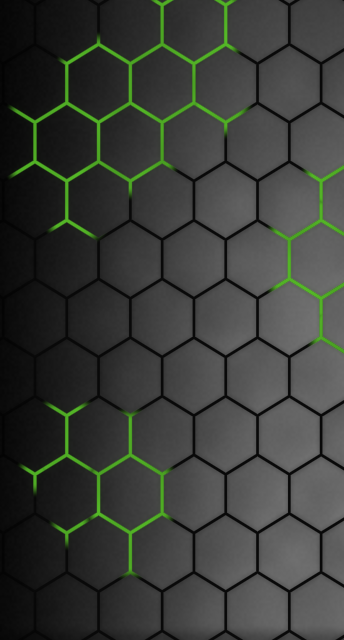
Reproduce this pattern procedurally as a WebGL 1 fragment shader.

```glsl
precision highp float;

uniform vec2 u_resolution;

#define COLUMNS 5.41
#define ROWS 10.91
#define GRID_ORIGIN vec2(1.55, 1.42)
#define LINE_HALF_WIDTH 0.021
#define GLOW_HALF_WIDTH 0.026
#define SPOT_FADE 0.22
#define PANEL_LIGHT 0.395
#define GROUT_COLOR vec3(0.035)
#define GLOW_COLOR vec3(0.35, 0.76, 0.16)

const float ROW_STEP = 0.8660254;

float hash(vec2 p) {
  p = fract(p * vec2(0.1031, 0.1137));
  p += dot(p, p.yx + 33.33);
  return fract((p.x + p.y) * p.x * 17.0);
}

float valueNoise(vec2 p) {
  vec2 i = floor(p);
  vec2 f = fract(p);
  f = f * f * (3.0 - 2.0 * f);
  return mix(mix(hash(i), hash(i + vec2(1.0, 0.0)), f.x),
             mix(hash(i + vec2(0.0, 1.0)), hash(i + vec2(1.0)), f.x), f.y);
}

// Offset from the centre of the nearest hexagon, unit column spacing
vec2 hexLocal(vec2 p) {
  vec2 s = vec2(1.0, 2.0 * ROW_STEP);
  vec2 a = mod(p + 0.5 * s, s) - 0.5 * s;
  vec2 b = mod(p, s) - 0.5 * s;
  return dot(a, a) < dot(b, b) ? a : b;
}

float edgeDistance(vec2 q) {
  q = abs(q);
  return 0.5 - max(q.x, 0.5 * q.x + ROW_STEP * q.y);
}

// Soft disc at a column and row of the grid
float spot(vec2 p, float column, float row, float radius) {
  float d = length(p - vec2(column, row * ROW_STEP));
  return 1.0 - smoothstep(radius - SPOT_FADE, radius, d);
}

// Regions in which the grid lines are lit
float litRegion(vec2 p) {
  // Upper left cluster
  float m = spot(p, 0.0, 0.0, 0.78);
  m = max(m, spot(p, 1.0, 0.0, 0.78));
  m = max(m, spot(p, -0.5, 1.0, 1.1));
  m = max(m, spot(p, 0.5, 1.0, 0.88));
  m = max(m, spot(p, 1.5, -1.0, 0.88));
  m = max(m, spot(p, 1.9, 0.36, 0.54));
  m = max(m, spot(p, -0.34, 2.13, 0.62));
  // Right cluster
  m = max(m, spot(p, 3.5, 3.0, 1.0));
  m = max(m, spot(p, 3.7, 1.63, 0.55));
  m = max(m, spot(p, 3.86, 4.26, 0.62));
  // Lower left cluster
  m = max(m, spot(p, 0.5, 7.0, 0.82));
  m = max(m, spot(p, 0.5, 7.95, 0.48));
  m = max(m, spot(p, 0.5, 6.04, 0.48));
  m = max(m, spot(p, -0.5, 6.1, 0.72));
  m = max(m, spot(p, -0.43, 7.55, 0.38));
  return max(m, spot(p, -1.0, 6.68, 0.34));
}

void main() {
  vec2 uv = gl_FragCoord.xy / u_resolution;
  vec2 p = vec2(uv.x * COLUMNS, (1.0 - uv.y) * ROWS) - GRID_ORIGIN;
  p.y *= ROW_STEP;
  float pixel = COLUMNS / u_resolution.x;

  vec2 q = hexLocal(p);
  vec2 cell = floor((p - q) * 2.0 + 0.5);
  float d = edgeDistance(q);

  // Brushed panels, lit from the lower right
  float tone = PANEL_LIGHT * smoothstep(-0.2, 0.9, uv.x);
  tone *= 1.0 - 0.3 * smoothstep(0.55, 1.0, uv.y);
  tone *= 1.0 - 0.25 * (1.0 - smoothstep(0.0, 0.025, uv.y));
  tone *= 1.0 + 0.08 * (hash(cell + 40.0) - 0.5) + 0.1 * (q.x + q.y);
  tone *= 0.94 + 0.12 * valueNoise(p * 2.3 + 20.0);
  tone += 0.014 * (valueNoise(p * 26.0 + 300.0) - 0.5);
  tone *= 0.86 + 0.14 * smoothstep(0.0, 0.1, d);
  vec3 color = vec3(max(tone, 0.0));

  // Dark joints
  float joint = 1.0 - smoothstep(LINE_HALF_WIDTH - 0.7 * pixel,
                                 LINE_HALF_WIDTH + 0.7 * pixel, d);
  color = mix(color, min(GROUT_COLOR, color * 0.5), joint);

  // Green light along the joints
  float lit = litRegion(p);
  float core = 1.0 - smoothstep(GLOW_HALF_WIDTH - 0.8 * pixel,
                                GLOW_HALF_WIDTH + 0.8 * pixel, d);
  float flicker = 0.85 + 0.15 * valueNoise(p * 3.0 + 70.0);
  color += GLOW_COLOR * 0.1 * lit * exp(-d * 28.0);
  color = mix(color, GLOW_COLOR * flicker, core * lit * 0.95);

  gl_FragColor = vec4(color, 1.0);
}
```
